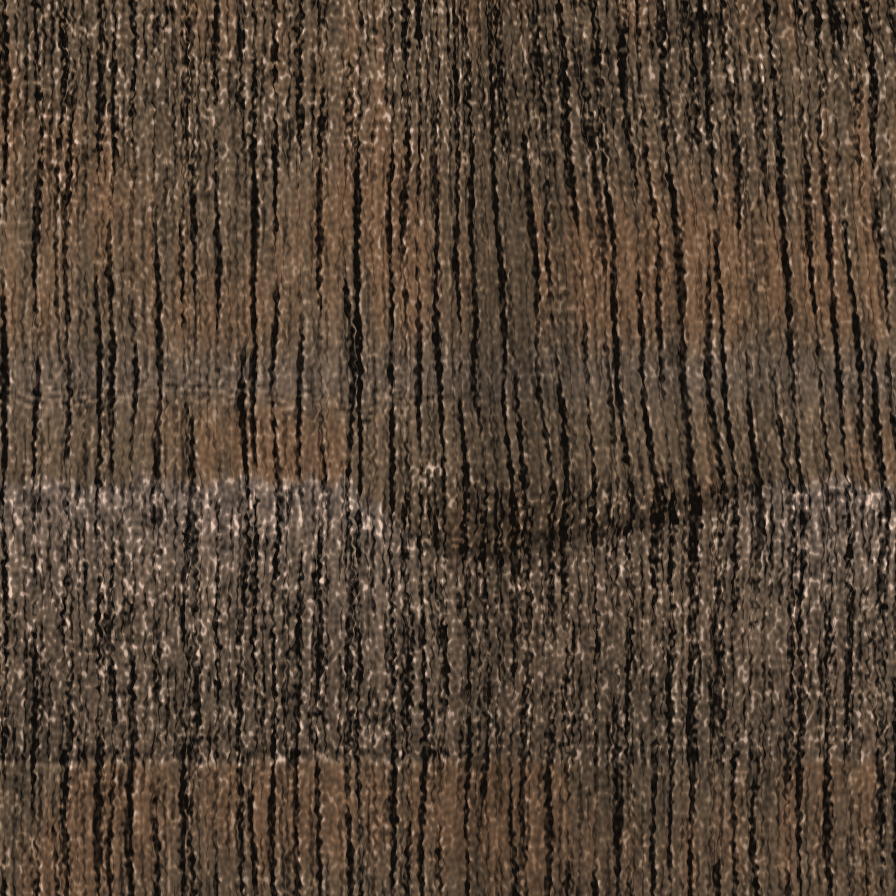
This texture is drawn by a WebGL 2 fragment shader. Its source:

```glsl
#version 300 es
precision highp float;
// Weathered palm-like bark: ribs split by dark vertical cracks, crossed by ragged ledges.
// Cracks are jittered columns whose width follows gradient noise; stretched noise adds
// fibre, grain and flecks, and height-based zones decide how rough, pale or warm it is.

uniform vec2 u_resolution;
out vec4 fragColor;

const float BASE_TONE = 0.335;
const float RIB_COUNT = 43.0;
const float FINE_COUNT = 97.0;
const float CRACK_DEPTH = 0.26;
const float FINE_DEPTH = 0.17;
const float LEAN = 0.07;
const float SEAM_X = 0.52;
const vec2 RIB_SCALE = vec2(46.0, 2.5);
const vec2 FIBRE_SCALE = vec2(150.0, 12.0);
const vec2 STREAK_SCALE = vec2(140.0, 42.0);
const vec2 GRAIN_SCALE = vec2(215.0, 135.0);
const vec2 CHIP_CENTRE = vec2(0.483, 0.473);
const vec3 WARM_TINT = vec3(1.29, 0.98, 0.73);
const vec3 BROWN_TINT = vec3(1.21, 1.0, 0.79);
const vec3 PALE_TINT = vec3(1.16, 1.0, 0.89);

uint mixBits(uint n) {
    n = n * 747796405u + 2891336453u;
    n = ((n >> ((n >> 28u) + 4u)) ^ n) * 277803737u;
    return (n >> 22u) ^ n;
}

float hash(vec2 cell) {
    ivec2 c = ivec2(cell);
    return float(mixBits(uint(c.x) + mixBits(uint(c.y))) >> 8u) / 16777216.0;
}

float cornerSlope(vec2 cell, vec2 offset) {
    float angle = 6.28318 * hash(cell);
    return dot(vec2(cos(angle), sin(angle)), offset);
}

// Gradient noise, roughly -1 to 1
float noise(vec2 p) {
    vec2 i = floor(p), f = p - i;
    vec2 s = f * f * f * (f * (f * 6.0 - 15.0) + 10.0);
    vec2 e = vec2(1.0, 0.0);
    float low = mix(cornerSlope(i, f), cornerSlope(i + e.xy, f - e.xy), s.x);
    float high = mix(cornerSlope(i + e.yx, f - e.yx), cornerSlope(i + e.xx, f - e.xx), s.x);
    return 1.4 * mix(low, high, s.y);
}

// Ragged vertical cracks: 1 in the groove, 0 on the rib
float cracks(vec2 p, float count, float along, float fray) {
    float x = p.x * count + fray * noise(p * vec2(170.0, 110.0));
    float blur = 0.05 + 0.9 * count / u_resolution.y;
    float depth = 0.0;
    for (int k = -1; k <= 1; k++) {
        float id = floor(x) + float(k);
        float centre = id + 0.5 + 0.7 * (hash(vec2(id, count)) - 0.5)
                     + 0.22 * noise(vec2(id * 7.31, p.y * along * 1.3));
        float width = 0.07 + 0.20 * noise(vec2(id * 3.77 + 40.0, p.y * along))
                    + 0.07 * noise(vec2(id * 5.13, p.y * 60.0));
        float groove = 1.0 - smoothstep(0.5 * width, width + blur, abs(x - centre));
        depth = max(depth, groove * smoothstep(-0.05, 0.08, width));
    }
    return depth;
}

float band(float distance, float width) {
    return exp(-distance * distance / (width * width));
}

void main() {
    vec2 uv = gl_FragCoord.xy / u_resolution.y;
    float rightSide = smoothstep(0.42, 0.60, uv.x);
    float upper = smoothstep(0.40, 0.50, uv.y);

    // Ledges and the zones between them
    float jag = 0.014 * noise(uv * vec2(60.0, 14.0)) + 0.010 * noise(uv * vec2(9.0, 4.0));
    float dip = smoothstep(0.36, 0.50, uv.x) * (1.0 - smoothstep(0.53, 0.95, uv.x));
    float mainLedge = uv.y - (0.465 - 0.08 * dip) + jag;
    float lowLedge = uv.y - 0.150 + 0.5 * jag;
    float topLedge = uv.y - mix(0.90, 0.985, smoothstep(0.52, 0.85, uv.x)) + jag;
    float below = 1.0 - smoothstep(-0.012, 0.012, mainLedge);
    float lowRibs = 1.0 - smoothstep(-0.006, 0.006, lowLedge);
    float shadowSide = smoothstep(0.40, 0.50, uv.x) * (1.0 - smoothstep(0.78, 0.92, uv.x));
    float hollow = shadowSide * (1.0 - below) * (1.0 - smoothstep(0.44, 0.48, uv.y + jag));
    float rough = max(below * (1.0 - 0.75 * lowRibs), hollow);
    rough = max(rough, 0.8 * smoothstep(0.72, 0.90, uv.y + 0.08 * noise(uv * 5.0)));

    // Lean and wander of the fibres
    vec2 p = uv;
    p.x += LEAN * rightSide * upper * (uv.y - 0.45);
    p.x += 0.004 * noise(uv * vec2(7.0, 6.0)) + 0.001 * noise(uv * vec2(40.0, 30.0));

    float fray = mix(0.13, 0.24, rough);
    float broad = cracks(p, RIB_COUNT, 6.0, fray);
    float lit = cracks(p - vec2(0.0035, 0.001), RIB_COUNT, 6.0, fray);
    float fine = cracks(p + vec2(0.37, 0.0), FINE_COUNT, 17.0, 0.30);
    float rib = noise(p * RIB_SCALE + 5.0);
    float fibre = noise(p * FIBRE_SCALE);
    float streak = noise(p * STREAK_SCALE + 17.0);
    float grain = noise(p * GRAIN_SCALE + 31.0);
    float patches = noise(uv * vec2(6.0, 5.0) + 3.0);
    float coarse = clamp(rough + 0.6 * noise(uv * vec2(22.0, 11.0) + 9.0), 0.0, 1.0);

    // Rib surface, grooves and bright flecks along broken fibres
    float tone = BASE_TONE + 0.05 * rib + 0.05 * fibre + 0.02 * patches;
    tone += mix(0.09, 0.15, coarse) * grain + mix(0.04, 0.12, coarse) * streak;
    tone -= CRACK_DEPTH * broad * mix(1.0, 0.8, rough);
    tone -= FINE_DEPTH * fine * mix(0.65, 1.1, rough);
    float edge = max(lit - broad, 0.0);
    float fleck = smoothstep(0.20, 0.65, 0.7 * grain + 0.6 * streak);
    tone += edge * (0.05 + 0.20 * max(grain, 0.0));
    tone += fleck * (0.07 + 0.12 * coarse) * (1.0 - 0.5 * broad);

    // Pale growth under the main ledge, shadows, wrinkles and broken rims
    float pale = below * exp(min(mainLedge, 0.0) * 11.0) * (1.0 - shadowSide);
    float ragged = 0.6 + 0.9 * streak;
    tone += pale * (0.05 + 0.18 * max(streak + 0.5 * rib, 0.0));
    tone -= 0.17 * shadowSide * band(mainLedge, 0.012) * ragged;
    tone -= 0.06 * hollow;
    tone -= 0.10 * rightSide * band(topLedge, 0.018) * ragged;
    float wrinkle = band(uv.y - 0.555 + 1.8 * jag, 0.014) * (1.0 - rightSide);
    tone += wrinkle * 0.20 * noise(uv * vec2(85.0, 150.0));
    float rim = band(lowLedge, 0.004) * (1.0 - 0.8 * rightSide);
    tone += 0.16 * rim * max(ragged, 0.0);
    tone -= 0.08 * band(lowLedge - 0.010, 0.006) * (1.0 - rightSide);
    float chip = band(length(uv - CHIP_CENTRE) + 0.008 * streak, 0.016);
    tone += 0.32 * chip * smoothstep(-0.2, 0.5, grain + streak);

    // Darker joint and overall shading
    float joint = smoothstep(-0.03, 0.01, uv.x - SEAM_X) * exp(-max(uv.x - SEAM_X, 0.0) * 6.0);
    tone *= 1.0 - 0.18 * joint;
    tone *= 1.0 - 0.10 * below * smoothstep(0.38, 0.20, uv.y);
    tone = max(tone, 0.055 + 0.025 * grain);

    // Warm brown ribs, greyer rough bark
    float greyBand = band(uv.y - 0.58, 0.035);
    float warmth = smoothstep(-0.3, 0.7, patches + 0.6 * rib) * (1.0 - 0.7 * below * (1.0 - lowRibs));
    vec3 tint = mix(BROWN_TINT, WARM_TINT, warmth * (1.0 - greyBand));
    float paleness = max(max(0.8 * pale, 0.5 * greyBand), smoothstep(0.36, 0.60, tone));
    tint = mix(tint, PALE_TINT, clamp(paleness + 0.25 * rough * below, 0.0, 1.0));
    fragColor = vec4(min(tone, 0.78) * tint, 1.0);
}
```
